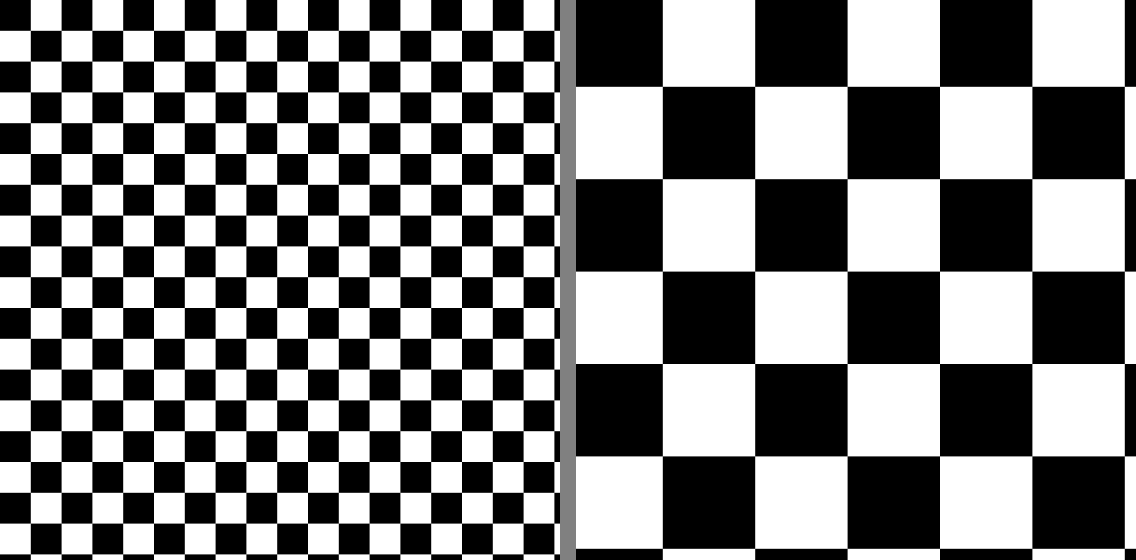
Left: the whole. Right: its middle third, enlarged.
Write a Shadertoy shader that draws this pattern.

```glsl
// Black and white checkerboard of square cells, anchored at the top left corner.
// Each axis is a square wave averaged over one pixel; the product of the two
// waves gives the sign of the cell, so all edges are smoothed analytically.

const float CELL_SIZE = 0.055;       // cell side as a fraction of canvas height
const vec3 DARK_COLOR = vec3(0.0);
const vec3 LIGHT_COLOR = vec3(1.0);

// Integral of a square wave that is +1 on [0,1) and -1 on [1,2).
vec2 squareWaveIntegral(vec2 x) {
    return 1.0 - abs(mod(x, 2.0) - 1.0);
}

// Square wave averaged over a box of the given width.
vec2 filteredSquareWave(vec2 x, float width) {
    vec2 upper = squareWaveIntegral(x + 0.5 * width);
    vec2 lower = squareWaveIntegral(x - 0.5 * width);
    return (upper - lower) / width;
}

// Coverage of light cells: 0 in dark cells, 1 in light ones.
float checker(vec2 cellPos, float pixelWidth) {
    vec2 wave = filteredSquareWave(cellPos, pixelWidth);
    return 0.5 - 0.5 * wave.x * wave.y;
}

void mainImage(out vec4 fragColor, in vec2 fragCoord) {
    // Canvas units, measured right and down from the top left corner
    vec2 fromTopLeft = vec2(fragCoord.x, iResolution.y - fragCoord.y) / iResolution.y;
    float pixelWidth = 1.0 / (iResolution.y * CELL_SIZE);

    float light = checker(fromTopLeft / CELL_SIZE, pixelWidth);
    fragColor = vec4(mix(DARK_COLOR, LIGHT_COLOR, light), 1.0);
}
```
